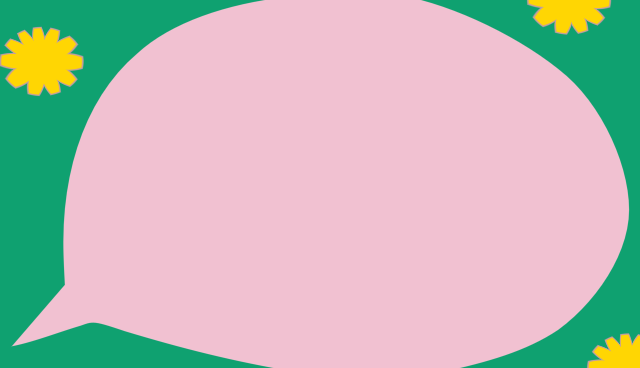
Give the GLSL for this background, as a WebGL 1 fragment shader.

```glsl
precision highp float;
// A pink speech bubble on green with three jagged yellow flowers at the corners.
uniform vec2 u_resolution;

const float ASPECT = 1.7376;
const vec3 GREEN = vec3(0.06, 0.63, 0.44);
const vec3 PINK = vec3(0.945, 0.757, 0.82);
const vec3 YELLOW = vec3(1.0, 0.84, 0.01);
const vec3 MAUVE = vec3(0.77, 0.62, 0.62);

// Adds a straight edge to an outline: x = squared distance, y = inside sign.
vec2 addEdge(vec2 outline, vec2 p, vec2 a, vec2 b) {
  vec2 e = b - a;
  vec2 w = p - a;
  vec2 d = w - e * clamp(dot(w, e) / dot(e, e), 0.0, 1.0);
  bool spans = (a.y > p.y) != (b.y > p.y);
  if (spans && (e.x * w.y - e.y * w.x) * e.y > 0.0) outline.y = -outline.y;
  return vec2(min(outline.x, dot(d, d)), outline.y);
}

// Adds a cubic curve from a to d with handles b and c.
vec2 addCurve(vec2 outline, vec2 p, vec2 a, vec2 b, vec2 c, vec2 d) {
  vec2 last = a;
  for (int i = 1; i <= 14; i++) {
    float t = float(i) / 14.0;
    float s = 1.0 - t;
    vec2 next = s * s * s * a + 3.0 * s * t * (s * b + t * c) + t * t * t * d;
    if (i == 14) next = d;
    outline = addEdge(outline, p, last, next);
    last = next;
  }
  return outline;
}

// Signed distance to the bubble, negative inside.
float bubble(vec2 p) {
  vec2 neck = vec2(0.176, 0.226);
  vec2 side = vec2(0.172, 0.344);
  vec2 shoulder = vec2(0.373, 0.855);
  vec2 topLeft = vec2(0.719, 1.0);
  vec2 topRight = vec2(1.143, 1.0);
  vec2 brow = vec2(1.538, 0.794);
  vec2 right = vec2(1.708, 0.43);
  vec2 hip = vec2(1.516, 0.104);
  vec2 lowRight = vec2(1.249, 0.0);
  vec2 lowLeft = vec2(0.742, 0.0);
  vec2 base = vec2(0.339, 0.1);
  vec2 bend = vec2(0.219, 0.115);
  vec2 tip = vec2(0.032, 0.059);

  vec2 o = vec2(100.0, 1.0);
  // Left side and top
  o = addCurve(o, p, neck, vec2(0.174, 0.271), vec2(0.172, 0.299), side);
  o = addCurve(o, p, side, vec2(0.172, 0.557), vec2(0.242, 0.744), shoulder);
  o = addCurve(o, p, shoulder, vec2(0.452, 0.928), vec2(0.579, 0.977), topLeft);
  o = addCurve(o, p, topLeft, vec2(0.86, 1.029), vec2(1.007, 1.029), topRight);
  // Right side
  o = addCurve(o, p, topRight, vec2(1.278, 0.964), vec2(1.437, 0.882), brow);
  o = addCurve(o, p, brow, vec2(1.638, 0.706), vec2(1.708, 0.548), right);
  o = addCurve(o, p, right, vec2(1.708, 0.31), vec2(1.618, 0.179), hip);
  o = addCurve(o, p, hip, vec2(1.439, 0.052), vec2(1.346, 0.023), lowRight);
  // Bottom and tail
  o = addCurve(o, p, lowRight, vec2(1.086, -0.034), vec2(0.916, -0.034), lowLeft);
  o = addCurve(o, p, lowLeft, vec2(0.597, 0.027), vec2(0.475, 0.059), base);
  o = addCurve(o, p, base, vec2(0.253, 0.129), vec2(0.253, 0.127), bend);
  o = addCurve(o, p, bend, vec2(0.158, 0.097), vec2(0.09, 0.07), tip);
  o = addEdge(o, p, tip, neck);
  return o.y * sqrt(o.x);
}

// Approximate distance to a flower with eleven unevenly spaced blunt petals.
float flower(vec2 p, vec2 center, vec2 radius) {
  vec2 q = (p - center) / radius;
  float r = length(q);
  float a = atan(q.y, q.x + 1e-5);
  float warp = -0.1 + 0.147 * cos(a) + 0.028 * sin(a)
             - 0.075 * cos(2.0 * a) + 0.1 * sin(2.0 * a);
  float petal = (a - warp) * 11.0 / 6.28318;
  float offset = 2.0 * abs(fract(petal + 0.5) - 0.5);
  float notch = (r - 1.0 + 0.56 * (offset - 0.5)) * 0.45;
  return max(r - 1.0, notch) * radius.y;
}

float coverage(float d, float pixel) {
  return smoothstep(0.7 * pixel, -0.7 * pixel, d);
}

vec3 paintFlower(vec3 color, vec2 p, vec2 center, float pixel) {
  float d = flower(p, center, vec2(0.114, 0.094));
  color = mix(color, MAUVE, coverage(d, pixel));
  return mix(color, YELLOW, coverage(d + 0.0036, pixel));
}

void main() {
  vec2 p = gl_FragCoord.xy / u_resolution * vec2(ASPECT, 1.0);
  float pixel = 1.0 / u_resolution.y;

  vec3 color = mix(GREEN, PINK, coverage(bubble(p), pixel));
  color = paintFlower(color, p, vec2(0.113, 0.833), pixel);
  color = paintFlower(color, p, vec2(1.545, 1.0), pixel);
  color = paintFlower(color, p, vec2(1.708, 0.0), pixel);
  gl_FragColor = vec4(color, 1.0);
}
```
